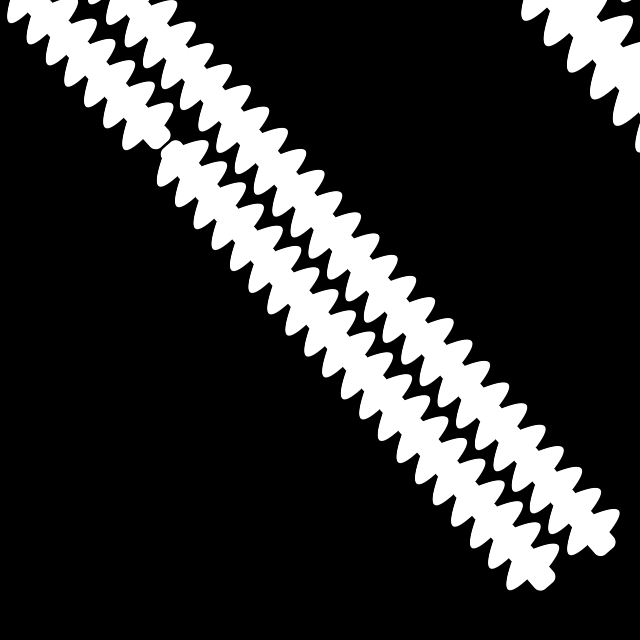
Write a three.js fragment shader that draws this pattern.

```glsl
varying vec2 vUv;

const vec3 GROUND = vec3(0.0);
const vec3 INK = vec3(1.0);
const float SPINE_HALF = 0.0195;   // half thickness of the solid spine
const float SPINE_ROUND = 0.012;   // corner radius of the spine ends
const float TOOTH_LENGTH = 0.0325; // from the spine to the tip
const float TOOTH_BASE = 0.42;     // half width of a tooth root, in pitches
const float END_CAP = 0.0378;      // bare spine past the outer teeth
const float SLANT_UPPER = 0.08;
const float SLANT_LOWER = 0.3;
const float LENGTH_JITTER = 0.05;
const float SHIFT_JITTER = 0.04;
const float LARGE = 1.25;

float hash(vec2 p) {
  return fract(sin(dot(p, vec2(127.1, 311.7))) * 43758.5453);
}

float roundedBox(vec2 p, vec2 halfSize, float radius) {
  vec2 q = abs(p) - halfSize + radius;
  return length(max(q, 0.0)) + min(max(q.x, q.y), 0.0) - radius;
}

// Distance to a toothed strand running from start to end.
float strand(vec2 p, vec2 start, vec2 end, float teeth, float scale) {
  float span = distance(start, end) / scale;
  vec2 along = (end - start) / (span * scale);
  vec2 across = vec2(-along.y, along.x);
  vec2 q = vec2(dot(p - start, along), dot(p - start, across)) / scale;
  float spine = roundedBox(q - vec2(0.5 * span, 0.0),
                           vec2(0.5 * span, SPINE_HALF), SPINE_ROUND);

  // Nearest tooth, leaning forward towards its tip
  float side = step(0.0, q.y);
  float reach = abs(q.y);
  float lean = mix(SLANT_LOWER, SLANT_UPPER, side);
  float pitch = (span - 2.0 * END_CAP) / (teeth - 1.0);
  float t = (q.x - END_CAP - lean * (reach - SPINE_HALF - TOOTH_LENGTH)) / pitch;
  float index = clamp(floor(t + 0.5), 0.0, teeth - 1.0);
  vec2 seed = vec2(index + 40.0 * side, teeth);
  float shift = (hash(seed) - 0.5) * SHIFT_JITTER;
  float tall = TOOTH_LENGTH * (1.0 + (hash(seed + 7.3) - 0.5) * LENGTH_JITTER);

  // Parabolic tooth, scaled by its slope to approximate distance
  float x = (t - index - shift) / TOOTH_BASE;
  float slope = 2.0 * tall * x / (TOOTH_BASE * pitch);
  float tooth = (reach - SPINE_HALF - tall * (1.0 - x * x))
              / sqrt(1.0 + slope * slope);
  return min(spine, tooth) * scale;
}

void main() {
  // Lower strand, broken in two
  float d = strand(vUv, vec2(-0.064, 1.127), vec2(0.257, 0.775), 10.0, 1.0);
  d = min(d, strand(vUv, vec2(0.261, 0.773), vec2(0.858, 0.085), 20.0, 1.0));
  // Upper strand, its teeth interleaved with the lower one
  d = min(d, strand(vUv, vec2(0.067, 1.157), vec2(0.952, 0.139), 30.0, 1.0));
  // Larger pair crossing the upper right corner
  d = min(d, strand(vUv, vec2(0.763, 1.131), vec2(1.183, 0.648), 11.0, LARGE));
  d = min(d, strand(vUv, vec2(0.846, 1.241), vec2(1.265, 0.757), 11.0, LARGE));

  float edge = 0.6 * fwidth(vUv.x);
  gl_FragColor = vec4(mix(INK, GROUND, smoothstep(-edge, edge, d)), 1.0);
}
```
